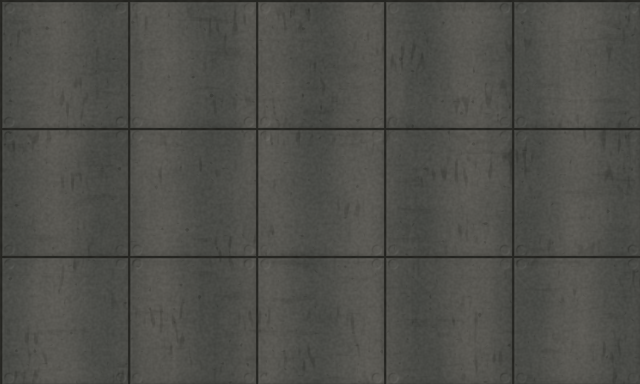
A Shadertoy shader for this texture:

```glsl
// Weathered dark metal cladding: a 5 by 3 grid of square panels with thin seams
// and a faint embossed bolt in each corner. Soft vertical sheen bands, drip
// stains, pits and grain are layered from gradient noise in panel units.

const vec2  PANELS       = vec2(5.0, 3.0);
const vec2  GRID_SHIFT   = vec2(0.009, 0.008);
const vec3  LIGHT_METAL  = vec3(0.362, 0.356, 0.335);
const vec3  DARK_METAL   = vec3(0.278, 0.284, 0.268);
const vec3  SEAM_COLOR   = vec3(0.150, 0.150, 0.135);
const float SEAM_HALF    = 0.0085;
const float SEAM_SOFT    = 0.005;
const float BEVEL_LIGHT  = 0.022;
const float BAND_PERIOD  = 0.81;   // spacing of the sheen bands
const float BAND_DARK_X  = 0.84;   // centre of one dark band
const float BOLT_RADIUS  = 0.036;
const float BOLT_RIM     = 0.008;
const vec2  BOLT_INSET   = vec2(0.064, 0.055);
const float BOLT_RELIEF  = 0.050;
const float GRAIN_AMOUNT = 0.040;
const float STAIN_AMOUNT = 0.045;
const float PIT_AMOUNT   = 0.050;
const float TAU          = 6.2831853;

float hash(vec2 p) {
    vec3 q = fract(p.xyx * 0.1031);
    q += dot(q, q.yzx + 33.33);
    return fract((q.x + q.y) * q.z);
}

vec2 gradient(vec2 cell) {
    float angle = TAU * hash(cell + 71.0);
    return vec2(cos(angle), sin(angle));
}

// Gradient noise, roughly -0.7 to 0.7
float noise(vec2 p) {
    vec2 i = floor(p), f = fract(p);
    vec2 u = f * f * f * (f * (f * 6.0 - 15.0) + 10.0);
    vec2 e = vec2(1.0, 0.0);
    float a = dot(gradient(i), f);
    float b = dot(gradient(i + e.xy), f - e.xy);
    float c = dot(gradient(i + e.yx), f - e.yx);
    float d = dot(gradient(i + e.xx), f - e.xx);
    return mix(mix(a, b, u.x), mix(c, d, u.x), u.y);
}

float fbm(vec2 p) {
    float sum = 0.0, amp = 0.6;
    for (int k = 0; k < 4; k++) {
        sum += amp * noise(p);
        p = p * 2.03 + 17.3;
        amp *= 0.5;
    }
    return sum;
}

// Broad light and dark vertical bands, slightly uneven down the wall
vec3 sheen(vec2 p) {
    float drift = 0.06 * noise(p * vec2(1.3, 0.9) + 5.0);
    float band = 0.5 - 0.5 * cos(TAU * (p.x + drift - BAND_DARK_X) / BAND_PERIOD);
    float tone = 0.12 + 0.74 * band;
    tone += 0.30 * fbm(p * vec2(2.2, 3.2));
    tone += 0.16 * noise(p * vec2(13.0, 1.4) + 40.0);
    return mix(DARK_METAL, LIGHT_METAL, clamp(tone, -0.1, 1.15));
}

// Grain, clustered short drips and small dark pits
float wear(vec2 p) {
    float grain = 0.6 * noise(p * 44.0) + 0.6 * noise(p * 27.0 + 9.0);
    float cluster = smoothstep(0.02, 0.35, noise(p * vec2(2.6, 3.4) + 23.0));
    float drips = smoothstep(0.05, 0.45, noise(p * vec2(26.0, 7.0) + 3.0));
    float smear = smoothstep(0.12, 0.45, fbm(p * vec2(2.0, 11.0) + 60.0));
    float pits = smoothstep(0.40, 0.60, noise(p * 21.0 + 88.0));
    return GRAIN_AMOUNT * grain - PIT_AMOUNT * pits
         - STAIN_AMOUNT * (cluster * drips + 0.5 * smear);
}

// Embossed rim lit from the lower right; y runs downward
float boltRelief(vec2 f, vec2 panel) {
    vec2 corner = step(0.5, f);
    vec2 d = f - mix(BOLT_INSET, 1.0 - BOLT_INSET, corner);
    float r = length(d);
    float offset = (r - BOLT_RADIUS) / BOLT_RIM;
    float facing = dot(d, vec2(0.7071)) / max(r, 0.001);
    float strength = mix(0.6, 1.1, hash(panel * 2.0 + corner + 11.0));
    float face = 1.0 - smoothstep(BOLT_RADIUS - BOLT_RIM, BOLT_RADIUS, r);
    return strength * BOLT_RELIEF * (exp(-offset * offset) * (facing - 0.1) + 0.12 * face);
}

void mainImage(out vec4 fragColor, in vec2 fragCoord) {
    vec2 uv = fragCoord / iResolution.xy;
    vec2 p = vec2(uv.x, 1.0 - uv.y) * PANELS - GRID_SHIFT;
    vec2 panel = floor(p), f = fract(p);
    float pixel = PANELS.y / iResolution.y;

    // Metal surface
    vec3 color = sheen(p) + wear(p);
    color += 0.012 * (hash(panel + 31.0) - 0.5);
    color += boltRelief(f, panel);

    // Seams, with a lit edge on the right and lower sides
    vec2 seamDist = min(f, 1.0 - f);
    float blur = max(SEAM_SOFT, 0.7 * pixel);
    vec2 rim = (f - 2.2 * SEAM_HALF) / SEAM_HALF;
    color += BEVEL_LIGHT * max(exp(-rim.x * rim.x), exp(-rim.y * rim.y));
    float nearest = min(seamDist.x, seamDist.y);
    color *= 1.0 - 0.12 * exp(-nearest / 0.025);
    float seam = 1.0 - smoothstep(SEAM_HALF - blur, SEAM_HALF + blur, nearest);
    color = mix(color, SEAM_COLOR + 0.03 * noise(p * 18.0), seam);

    fragColor = vec4(clamp(color, 0.0, 1.0), 1.0);
}
```
